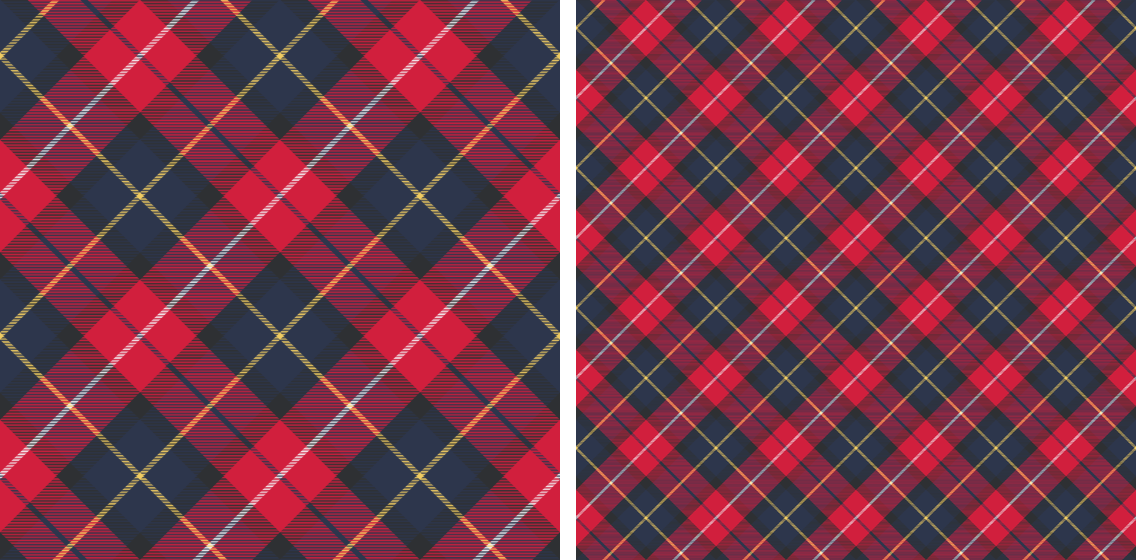
Left: one tile. Right: repeated 2 by 2.
A WebGL 1 fragment shader for this pattern:

```glsl
precision highp float;
// Diagonal tartan in red, navy and black with thin yellow, white and navy lines, woven in fine rows.

uniform vec2 u_resolution;

const float REPEATS = 2.0;          // setts across and down
const float ROWS = 192.0;           // weave rows over the canvas height
const float RED_HALF = 0.201;       // distances are fractions of one sett
const float BLACK_END = 0.298;
const float LINE_HALF = 0.013;
const float RISING_CENTER = 0.70;   // middle of the red band, each direction
const float FALLING_CENTER = 0.30;
const float WEAVE_CONTRAST = 0.62;
const float ROW_UNEVENNESS = 0.24;

const vec3 RED = vec3(0.82, 0.12, 0.24);
const vec3 NAVY = vec3(0.175, 0.21, 0.30);
const vec3 BLACK = vec3(0.18, 0.19, 0.20);
const vec3 YELLOW = vec3(0.94, 0.80, 0.38);
const vec3 WHITE = vec3(0.95, 0.95, 0.96);

float hash(float n) {
  return fract(sin(n * 12.9898 + 4.1) * 43758.5453);
}

// Thread colour across one sett, mirrored about the middle of the red band.
vec3 sett(float t, vec3 accent, float soft) {
  float d = abs(fract(t + 0.5) - 0.5);
  vec3 color = mix(RED, BLACK, smoothstep(-soft, soft, d - RED_HALF));
  color = mix(color, NAVY, smoothstep(-soft, soft, d - BLACK_END));
  color = mix(color, YELLOW, smoothstep(-soft, soft, d - 0.5 + LINE_HALF));
  return mix(accent, color, smoothstep(-soft, soft, d - LINE_HALF));
}

// Integral of a half-on, half-off wave, used to filter the rows.
float waveIntegral(float t) {
  return 0.5 * floor(t) + min(fract(t), 0.5);
}

// Share of the rising threads on the surface at height y.
float weaveShare(float y, float pixel) {
  float row = y * ROWS;
  float w = ROWS * pixel;
  float cover = (waveIntegral(row + 0.5 * w) - waveIntegral(row - 0.5 * w)) / w;
  float uneven = hash(mod(floor(row), ROWS)) - 0.5;
  return 0.5 + WEAVE_CONTRAST * (cover - 0.5) + ROW_UNEVENNESS * uneven;
}

void main() {
  vec2 p = gl_FragCoord.xy / u_resolution;
  float pixel = 1.0 / u_resolution.y;
  float soft = REPEATS * pixel;

  // Two thread directions at 45 degrees.
  vec3 rising = sett(REPEATS * (p.x - p.y) - RISING_CENTER, WHITE, soft);
  vec3 falling = sett(REPEATS * (p.x + p.y) - FALLING_CENTER, NAVY, soft);

  gl_FragColor = vec4(mix(falling, rising, weaveShare(p.y, pixel)), 1.0);
}
```
